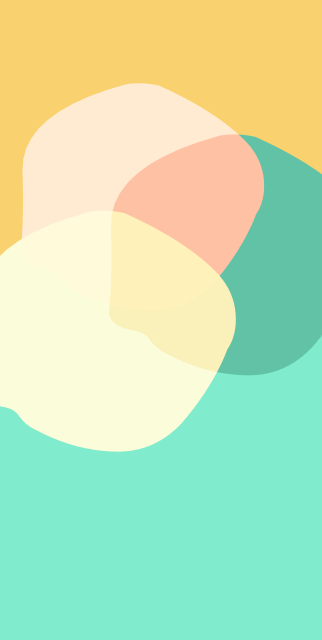
Give the GLSL for this background, as a WebGL 1 fragment shader.

```glsl
precision highp float;

uniform vec2 u_resolution;

const vec3 GOLD = vec3(0.976, 0.820, 0.431);
const vec3 MINT = vec3(0.500, 0.925, 0.804);
const vec3 TEAL = vec3(0.380, 0.760, 0.650);
const vec3 PEACH = vec3(1.000, 0.920, 0.820);
const vec3 SALMON = vec3(1.000, 0.757, 0.643);
const vec3 CREAM = vec3(0.984, 0.988, 0.851);
const vec3 WARM_CREAM = vec3(1.000, 0.982, 0.855);
const vec3 BUTTER = vec3(0.980, 0.941, 0.725);
const vec3 WARM_BUTTER = vec3(0.996, 0.945, 0.725);

// Placement in units of the canvas height
const float HORIZON = 0.535;
const vec2 TEAL_CENTER = vec2(0.3737, 0.6010);
const vec2 PEACH_CENTER = vec2(0.2245, 0.6914);
const vec2 CREAM_CENTER = vec2(0.1693, 0.4818);
const float LARGE_SCALE = 0.1302;
const float SMALL_SCALE = 0.1230;

const int ARC_STEPS = 10;

// Extends the outline by a quadratic curve from the pen.
// field.x is the squared distance, field.y the sign (negative inside).
void arcTo(vec2 p, vec2 control, vec2 end, inout vec2 pen, inout vec2 field) {
  vec2 origin = pen;
  for (int i = 1; i <= ARC_STEPS; i++) {
    float t = float(i) / float(ARC_STEPS);
    vec2 next = mix(mix(origin, control, t), mix(control, end, t), t);
    vec2 edge = next - pen;
    vec2 offset = p - pen;
    vec2 gap = offset - edge * clamp(dot(offset, edge) / dot(edge, edge), 0.0, 1.0);
    field.x = min(field.x, dot(gap, gap));
    bool crosses = (pen.y > p.y) != (next.y > p.y);
    if (crosses && offset.x < edge.x * offset.y / edge.y) field.y = -field.y;
    pen = next;
  }
}

// Signed distance to the pebble outline, drawn clockwise from its top
float pebbleDistance(vec2 p) {
  vec2 pen = vec2(-0.22, 1.44);
  vec2 field = vec2(100.0, 1.0);
  arcTo(p, vec2(0.00, 1.47), vec2(0.20, 1.42), pen, field);
  arcTo(p, vec2(0.91, 1.10), vec2(1.28, 0.73), pen, field);
  arcTo(p, vec2(1.53, 0.48), vec2(1.53, 0.15), pen, field);
  arcTo(p, vec2(1.53, -0.06), vec2(1.43, -0.21), pen, field);
  arcTo(p, vec2(1.254, -0.668), vec2(0.87, -1.11), pen, field);
  arcTo(p, vec2(0.55, -1.44), vec2(0.12, -1.44), pen, field);
  arcTo(p, vec2(-0.38, -1.44), vec2(-0.87, -1.18), pen, field);
  arcTo(p, vec2(-1.00, -1.12), vec2(-1.08, -1.00), pen, field);
  arcTo(p, vec2(-1.14, -0.92), vec2(-1.28, -0.90), pen, field);
  arcTo(p, vec2(-1.55, -0.85), vec2(-1.56, -0.69), pen, field);
  arcTo(p, vec2(-1.52, -0.20), vec2(-1.54, 0.34), pen, field);
  arcTo(p, vec2(-1.56, 1.08), vec2(-0.22, 1.44), pen, field);
  return field.y * sqrt(field.x);
}

// Antialiased coverage of a placed pebble
float pebble(vec2 p, vec2 center, float scale) {
  float d = pebbleDistance((p - center) / scale) * scale;
  return clamp(0.5 - d * u_resolution.y, 0.0, 1.0);
}

void main() {
  vec2 p = gl_FragCoord.xy / u_resolution.y;
  float teal = pebble(p, TEAL_CENTER, LARGE_SCALE);
  float peach = pebble(p, PEACH_CENTER, SMALL_SCALE);
  float cream = pebble(p, CREAM_CENTER, LARGE_SCALE);

  // Two flat halves; their seam lies beneath the pebbles
  float sky = clamp(0.5 + (p.y - HORIZON) * u_resolution.y, 0.0, 1.0);
  vec3 color = mix(MINT, GOLD, sky);

  // Overlapping layers, each tinted by those underneath
  color = mix(color, TEAL, teal);
  color = mix(color, mix(PEACH, SALMON, teal), peach);
  vec3 plainTint = mix(CREAM, WARM_CREAM, peach);
  vec3 overTealTint = mix(BUTTER, WARM_BUTTER, peach);
  color = mix(color, mix(plainTint, overTealTint, teal), cream);

  gl_FragColor = vec4(color, 1.0);
}
```
